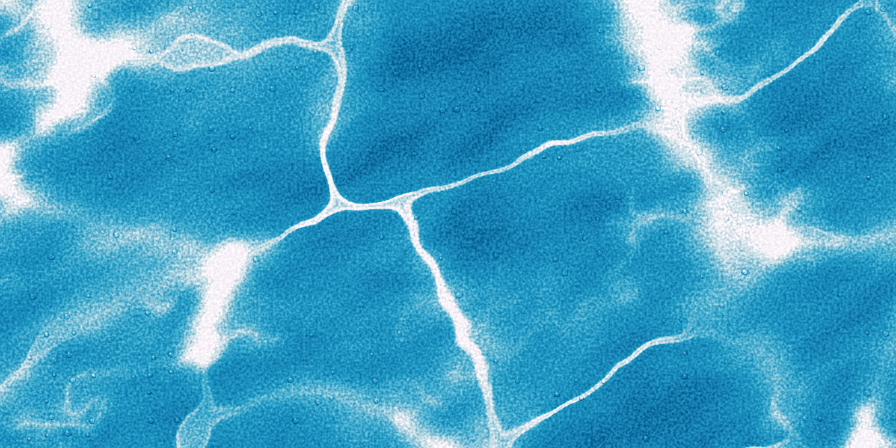
Give the GLSL for this texture, as a Shadertoy shader.

```glsl
vec2 hash2(vec2 p) {
    vec3 q = fract(p.xyx * vec3(.1031, .1030, .0973));
    q += dot(q, q.yzx + 33.33);
    return fract((q.xx + q.yz) * q.zy);
}

float gradientDot(vec2 corner, vec2 offset) {
    float angle = 6.2832 * hash2(corner).x;
    return dot(vec2(cos(angle), sin(angle)), offset);
}

float gradientNoise(vec2 p) {
    vec2 i = floor(p), f = p - i;
    vec2 u = f * f * f * (f * (f * 6. - 15.) + 10.);
    vec2 e = vec2(1, 0);
    return mix(mix(gradientDot(i, f), gradientDot(i + e, f - e), u.x),
               mix(gradientDot(i + e.yx, f - e.yx), gradientDot(i + 1., f - 1.), u.x), u.y);
}

float fbm(vec2 p) {
    float sum = 0., amp = 1.;
    for (int i = 0; i < 4; i++) {
        sum += amp * gradientNoise(p);
        p = mat2(1.6, 1.2, -1.2, 1.6) * p + 7.3;
        amp *= .5;
    }
    return sum;
}

vec2 cellSite(vec2 cell) {
    return .12 + .76 * hash2(cell + 31.);
}

// Distance to cell borders, swelling where borders meet
float webDistance(vec2 p) {
    vec2 cell = floor(p), f = p - cell, nearest = vec2(8);
    for (int j = -1; j <= 1; j++)
    for (int i = -1; i <= 1; i++) {
        vec2 o = vec2(i, j), r = o + cellSite(cell + o) - f;
        if (dot(r, r) < dot(nearest, nearest)) nearest = r;
    }
    float sum = 0.;
    for (int j = -2; j <= 2; j++)
    for (int i = -2; i <= 2; i++) {
        vec2 o = vec2(i, j), r = o + cellSite(cell + o) - f, gap = r - nearest;
        if (dot(gap, gap) > 1e-4)
            sum += exp(-28. * dot(.5 * (r + nearest), normalize(gap)));
    }
    return -log(sum) / 28.;
}

// Small bubbles: x is the dark ring, y the glint
vec2 bubbles(vec2 p) {
    vec2 g = p * 22., cell = floor(g), rnd = hash2(cell + 5.);
    vec2 v = (g - cell - .25 - .5 * hash2(cell + 77.)) / 22.;
    float radius = mix(.004, .0075, rnd.y);
    float soft = max(.0025, .7 / iResolution.y);
    float present = step(rnd.x, .16 + .35 * gradientNoise(cell * .17));
    float ring = 1. - smoothstep(0., soft, abs(length(v) - radius));
    float glint = 1. - smoothstep(0., soft * 1.5, length(v - radius * vec2(-.2, .3)));
    return present * vec2(ring * (.6 - .4 * v.y / radius), glint);
}

vec3 waterColor(float t) {
    vec3 c = mix(vec3(.04, .39, .59), vec3(.09, .52, .71), smoothstep(-.02, .27, t));
    c = mix(c, vec3(.12, .59, .76), smoothstep(.22, .42, t));
    c = mix(c, vec3(.27, .68, .81), smoothstep(.38, .58, t));
    c = mix(c, vec3(.54, .77, .85), smoothstep(.54, .74, t));
    c = mix(c, vec3(.78, .87, .90), smoothstep(.70, .88, t));
    return mix(c, vec3(.97, .95, .97), smoothstep(.86, 1.1, t));
}

void mainImage(out vec4 fragColor, in vec2 fragCoord) {
    vec2 p = fragCoord / iResolution.y;
    vec2 warp = vec2(fbm(p * 2.1), fbm(p * 2.1 + 19.));
    vec2 slanted = mat2(.91, -.41, .41, .91) * p;
    float d = webDistance(slanted * vec2(1.65, 2.4) + .22 * warp + vec2(.3, 1.6));

    // Sharp light toward the middle, diffuse elsewhere
    float focus = smoothstep(-.25, .2, gradientNoise(p * 1.7 + 3.) + .32
                  - .5 * length((p - vec2(1.15, .6)) * vec2(.8, 1.)));

    // Broad shading and slanted streaks
    vec2 flow = slanted + .07 * warp;
    float t = .22 + .22 * fbm(p * 1.6 + 11.) + .2 * fbm(flow * vec2(3., 9.));
    t += .06 * (1. - p.x * .5);
    float patches = smoothstep(-.15, .4, fbm(p * 2.3 + 41.));
    t += .34 * exp(-7. * max(d, 0.)) * (.4 + patches);

    // Diffuse wisps
    float ridge = 1. - abs(fbm(flow * vec2(2.2, 4.2) + 23.));
    t += .42 * pow(max(ridge, 0.), 9.) * patches * (1.15 - .75 * focus);
    t += .38 * (1. - focus) * exp(-110. * d * d) * (.5 + patches);

    // Caustic lines that open into pale lenses with bright rims
    float width = .007 + .05 * smoothstep(.18, .48, gradientNoise(p * 3.4 + 8.));
    float strength = focus * (.65 + .35 * smoothstep(-.3, .2, gradientNoise(p * 2.7 + 60.)));
    float fill = 1. - smoothstep(width, width + .014, d);
    float rim = exp(-pow((d - width) / .012, 2.));
    t = mix(t, max(t, .82), fill * strength);
    t += .32 * rim * strength;

    vec2 bubble = bubbles(p);
    t += .3 * bubble.y - .36 * bubble.x;

    // Film grain
    float grain = gradientNoise(p * 151.) + .6 * gradientNoise(p * 217. + 9.);
    vec3 color = waterColor(t + .2 * grain) + .07 * grain;
    fragColor = vec4(clamp(color, 0., 1.), 1.);
}
```
